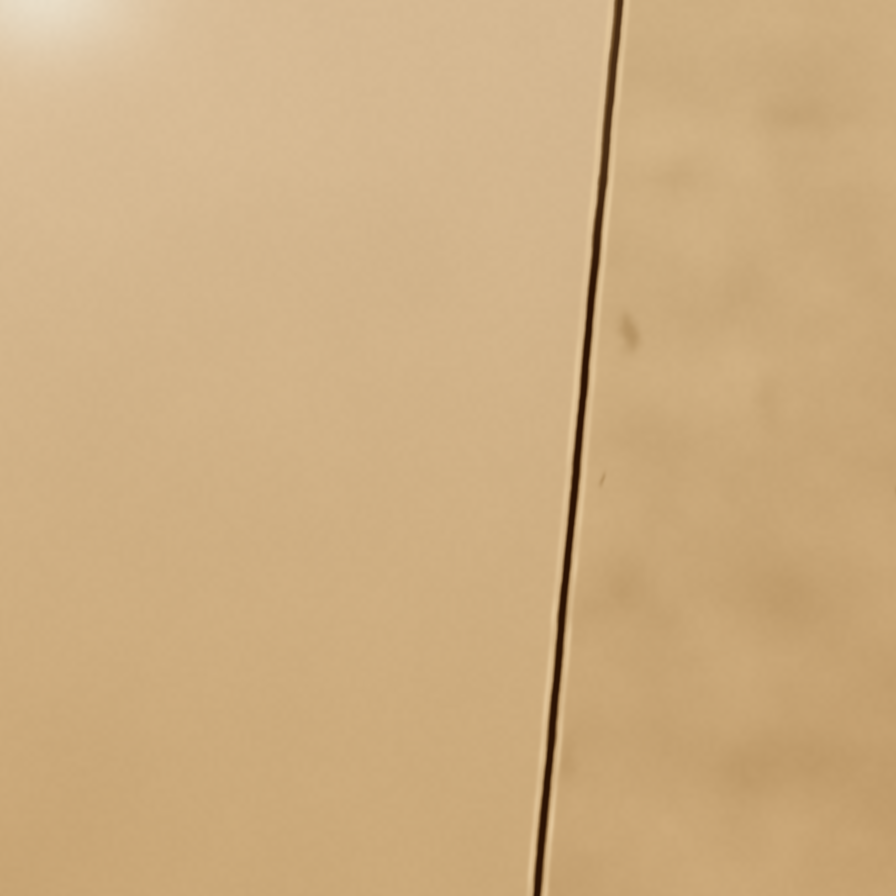
Reproduce this texture procedurally as a WebGL 1 fragment shader.

```glsl
precision highp float;
// Warm tan plaster with a corner glow, a mottled right panel and a thin slanted crack.
uniform vec2 u_resolution;

const vec3 LEFT_TOP = vec3(0.835, 0.722, 0.570);
const vec3 LEFT_BOTTOM = vec3(0.795, 0.662, 0.475);
const vec3 RIGHT_TOP = vec3(0.808, 0.688, 0.515);
const vec3 RIGHT_BOTTOM = vec3(0.782, 0.645, 0.458);
const vec3 GLOW_COLOR = vec3(0.93, 0.91, 0.85);
const vec3 RIM_COLOR = vec3(0.89, 0.78, 0.61);
const vec3 CRACK_EDGE = vec3(0.43, 0.30, 0.15);
const vec3 CRACK_CORE = vec3(0.17, 0.07, 0.01);
const vec3 STAIN = vec3(0.11, 0.12, 0.13);
const vec2 GLOW_CENTER = vec2(0.045, 1.015);
const float CRACK_BASE = 0.599;
const float CRACK_SLOPE = 0.092;
const float CRACK_HALF_WIDTH = 0.0051;
const float RIM_OFFSET = 0.0095;
const float RIM_WIDTH = 0.0030;

float hash(vec2 p) {
  vec3 q = fract(vec3(p.xyx) * 0.1031);
  q += dot(q, q.yzx + 33.33);
  return fract((q.x + q.y) * q.z);
}

float noise(vec2 p) {
  vec2 i = floor(p);
  vec2 f = fract(p);
  f = f * f * (3.0 - 2.0 * f);
  return mix(mix(hash(i), hash(i + vec2(1.0, 0.0)), f.x),
             mix(hash(i + vec2(0.0, 1.0)), hash(i + 1.0), f.x), f.y);
}

float fbm(vec2 p) {
  float sum = 0.0;
  float gain = 0.5;
  for (int i = 0; i < 4; i++) {
    sum += gain * (noise(p) - 0.5);
    p = p * 2.03 + 17.3;
    gain *= 0.5;
  }
  return sum;
}

float blob(vec2 p, vec2 center, vec2 radius) {
  vec2 d = (p - center) / radius;
  return exp(-dot(d, d));
}

// Soft discolorations of the right panel
float stains(vec2 p) {
  vec2 q = p + 0.025 * vec2(fbm(p * 18.0), fbm(p * 18.0 + 40.0));
  float s = 0.30 * blob(q, vec2(0.755, 0.800), vec2(0.035, 0.025));
  s += 0.25 * blob(q, vec2(0.890, 0.875), vec2(0.060, 0.025));
  s += 0.30 * blob(q, vec2(0.845, 0.335), vec2(0.055, 0.045));
  s += 0.25 * blob(q, vec2(0.700, 0.345), vec2(0.025, 0.030));
  s += 0.28 * blob(q, vec2(0.850, 0.145), vec2(0.080, 0.035));
  s += 0.25 * blob(q, vec2(0.860, 0.555), vec2(0.018, 0.025));
  s += 0.30 * blob(q, vec2(0.635, 0.155), vec2(0.012, 0.025));
  s += 0.85 * blob(q, vec2(0.699, 0.627), vec2(0.008, 0.020));
  s += 0.80 * blob(q, vec2(0.672, 0.466), vec2(0.003, 0.008));
  s += 0.70 * blob(q, vec2(1.000, 0.446), vec2(0.004, 0.006));
  return s;
}

vec3 leftPanel(vec2 p) {
  vec3 col = mix(LEFT_BOTTOM, LEFT_TOP, smoothstep(-0.1, 1.1, p.y));
  col += vec3(0.022, 0.027, 0.034) * blob(p, vec2(0.0, 1.0), vec2(0.30, 0.32));
  col = mix(col, GLOW_COLOR, 0.75 * blob(p, GLOW_CENTER, vec2(0.105, 0.075)));
  col -= vec3(0.012, 0.016, 0.018) * blob(p, vec2(0.0, 0.0), vec2(0.22, 0.25));
  return col + 0.018 * fbm(p * vec2(9.0, 7.0));
}

vec3 rightPanel(vec2 p) {
  vec3 col = mix(RIGHT_BOTTOM, RIGHT_TOP, smoothstep(0.0, 1.0, p.y));
  col -= vec3(0.012, 0.016, 0.018) * smoothstep(0.75, 1.0, p.x);
  col += vec3(0.060, 0.064, 0.066) * fbm(p * vec2(11.0, 12.0) + 5.0);
  return col - STAIN * stains(p);
}

void main() {
  vec2 p = gl_FragCoord.xy / u_resolution;
  float pixel = 1.0 / min(u_resolution.x, u_resolution.y);

  // Signed distance from the slightly ragged crack line
  float wobble = 0.0022 * fbm(vec2(p.y * 28.0, 3.0));
  float side = (p.x - CRACK_BASE - CRACK_SLOPE * p.y - wobble)
             / sqrt(1.0 + CRACK_SLOPE * CRACK_SLOPE);
  float dist = abs(side);

  vec3 col = mix(leftPanel(p), rightPanel(p), smoothstep(-0.003, 0.003, side));
  col += 0.010 * (noise(p * 170.0) - 0.5);

  // Pale raised lips along both sides
  float rim = (dist - RIM_OFFSET) / RIM_WIDTH;
  float rimVary = 0.45 + 0.5 * noise(vec2(p.y * 38.0, step(0.0, side) * 9.0));
  col = mix(col, RIM_COLOR, rimVary * exp(-rim * rim));

  // Brown groove with a darker core, palest near the top
  float halfWidth = CRACK_HALF_WIDTH * (0.92 + 0.35 * fbm(vec2(p.y * 45.0, 8.0)));
  float soft = 0.0016 + 0.5 * pixel;
  float groove = 1.0 - smoothstep(halfWidth - soft, halfWidth + soft, dist);
  float coreShift = 0.0015 * smoothstep(0.65, 1.0, p.y);
  float core = 1.0 - smoothstep(0.0015, 0.0048, abs(side - coreShift));
  float depth = 1.0 - 0.45 * smoothstep(0.65, 0.85, p.y);
  col = mix(col, mix(CRACK_EDGE, CRACK_CORE, core * depth), groove);

  gl_FragColor = vec4(clamp(col, 0.0, 1.0), 1.0);
}
```
